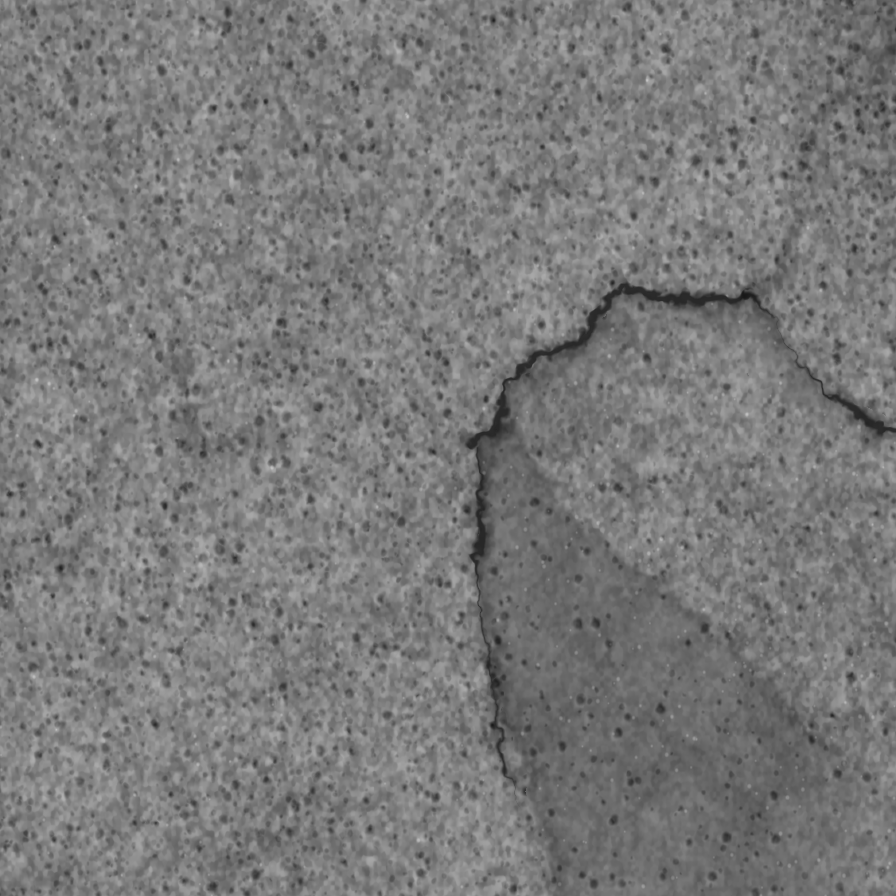
Reproduce this texture procedurally as a Shadertoy shader.

```glsl
const vec3 RIM_LEFT[8] = vec3[8](  // x, y, half width
    vec3(.523, .501, .003), vec3(.555, .522, .006), vec3(.562, .545, .003), vec3(.564, .570, .003),
    vec3(.599, .603, .004), vec3(.647, .618, .004), vec3(.690, .680, .004), vec3(.729, .672, .005));
const vec3 RIM_RIGHT[8] = vec3[8](
    vec3(.729, .672, .005), vec3(.781, .664, .005), vec3(.845, .669, .003), vec3(.866, .635, -.001),
    vec3(.896, .585, .001), vec3(.938, .551, .003), vec3(.977, .521, .005), vec3(1.02, .516, .004));
const vec3 DOWNWARD[8] = vec3[8](
    vec3(.534, .499, .001), vec3(.536, .440, .003), vec3(.534, .395, .005), vec3(.530, .349, .001),
    vec3(.553, .232, .001), vec3(.562, .147, .002), vec3(.586, .088, -.003), vec3(.630, -.02, -.003));
const vec3 UPWARD[8] = vec3[8](
    vec3(.833, .671, .003), vec3(.868, .687, .003), vec3(.884, .740, .002), vec3(.888, .790, .002),
    vec3(.905, .850, .001), vec3(.930, .890, .001), vec3(.965, .920, .001), vec3(1.02, .960, .001));
const vec3 HAIRLINE[8] = vec3[8](
    vec3(.320, .512, .002), vec3(.260, .508, .002), vec3(.210, .500, .002), vec3(.200, .610, .001),
    vec3(.160, .560, .003), vec3(.117, .505, .003), vec3(.085, .453, .003), vec3(.078, .360, .002));

const vec2 SLAB[12] = vec2[12](
    vec2(.557, .521), vec2(.564, .570), vec2(.647, .618), vec2(.690, .680),
    vec2(.845, .667), vec2(.898, .583), vec2(1.05, .500), vec2(1.05, -.05),
    vec2(.640, -.05), vec2(.555, .232), vec2(.530, .360), vec2(.534, .499));
const vec2 HOLLOW[12] = vec2[12](
    vec2(.534, .500), vec2(.570, .535), vec2(.605, .475), vec2(.650, .410),
    vec2(.755, .335), vec2(.833, .270), vec2(.900, .185), vec2(1.05, .080),
    vec2(1.05, -.05), vec2(.640, -.05), vec2(.555, .232), vec2(.530, .360));

vec3 hash3(vec2 p) {
    vec3 q = fract(p.xyx * vec3(.1031, .1030, .0973));
    q += dot(q, q.yxz + 33.33);
    return fract((q.xxy + q.yzz) * q.zyx);
}

// Cellular noise with tones blended smoothly between cells
float cellTone(vec2 p) {
    vec2 cell = floor(p);
    float tone = 0., total = 0.;
    for (int y = -1; y <= 1; y++)
    for (int x = -1; x <= 1; x++) {
        vec2 id = cell + vec2(x, y);
        vec3 h = hash3(id);
        vec2 d = id + .15 + .7 * h.xy - p;
        float w = exp(-5. * dot(d, d));
        tone += w * h.z;
        total += w;
    }
    return tone / total;
}

// Scattered round spots; amount is the share of occupied cells
float spots(vec2 p, float amount, float size) {
    vec2 cell = floor(p);
    float cover = 0.;
    for (int y = -1; y <= 1; y++)
    for (int x = -1; x <= 1; x++) {
        vec2 id = cell + vec2(x, y);
        vec3 h = hash3(id + 71.);
        float r = size * (.5 + fract(h.z * 57.));
        float d = length((id + h.xy - p) * vec2(1., .85));
        cover = max(cover, step(h.z, amount) * smoothstep(r + .16, r - .16, d));
    }
    return cover;
}

// Distance to a path of varying width
float crack(vec2 p, vec3 path[8]) {
    float d = 1.;
    for (int i = 0; i < 7; i++) {
        vec3 a = path[i], b = path[i + 1] - a;
        float t = clamp(dot(p - a.xy, b.xy) / dot(b.xy, b.xy), 0., 1.);
        d = min(d, length(p - a.xy - b.xy * t) - a.z - b.z * t);
    }
    return d;
}

// Signed polygon distance, negative inside
float polygon(vec2 p, vec2 v[12]) {
    float d = 1., s = 1.;
    for (int i = 0, j = 11; i < 12; j = i, i++) {
        vec2 e = v[j] - v[i], w = p - v[i];
        d = min(d, length(w - e * clamp(dot(w, e) / dot(e, e), 0., 1.)));
        bvec3 c = bvec3(p.y >= v[i].y, p.y < v[j].y, e.x * w.y > e.y * w.x);
        if (all(c) || all(not(c))) s = -s;
    }
    return s * d;
}

void mainImage(out vec4 fragColor, in vec2 fragCoord) {
    vec2 uv = fragCoord / iResolution.xy;
    vec2 wobble = vec2(cellTone(uv * 75.), cellTone(uv * 75. + 40.)) - .5;
    vec2 ripple = vec2(cellTone(uv * 170.), cellTone(uv * 170. + 20.)) - .5;
    vec2 p = uv + .010 * wobble + .005 * ripple;

    // Regions
    float slabDist = polygon(p, SLAB), hollowDist = polygon(p + .008 * wobble, HOLLOW);
    float slab = smoothstep(.004, -.004, slabDist);
    float fade = 1. - .6 * smoothstep(.86, 1., uv.x);
    float hollow = fade * smoothstep(.010, -.010, hollowDist);
    float underRim = slab * smoothstep(-.06, 0., slabDist) * smoothstep(.44, .58, uv.y);

    // Broad tones
    float tone = .508 - .022 * slab - .062 * hollow - .06 * underRim;
    tone += .055 * (cellTone(uv * 9.) - .5) + .06 * (cellTone(uv * 28.) - .5);
    tone -= .07 * smoothstep(.14, 0., distance(uv, vec2(1., .93)));
    tone -= .035 * smoothstep(.86, .96, uv.x) * smoothstep(.55, .68, uv.y);
    tone -= .09 * smoothstep(.016, .004, distance(p, vec2(.505, .77)));
    tone -= .09 * smoothstep(.014, .004, distance(p, vec2(.492, .577)));
    tone -= .045 * fade * slab * smoothstep(.014, 0., abs(hollowDist + .006));

    // Grain, pits with lit lips, and pale flecks
    float rough = 1. - .5 * max(hollow, .7 * underRim);
    tone += rough * .15 * (cellTone(uv * vec2(125., 95.)) - .5);
    tone += rough * .14 * (cellTone(uv * vec2(230., 180.) + 9.) - .5);
    float pitted = (1. - .6 * slab) * (1. - .7 * underRim);
    vec2 pitUv = uv + .002 * ripple;
    tone += .05 * spots(pitUv * 62. + vec2(.22, .25), .27 * pitted, .24);
    tone -= .19 * spots(pitUv * 62., .27 * pitted, .21);
    tone -= .11 * spots(pitUv * 105. + 13., .24 * pitted, .22);
    tone += .13 * spots(uv * 130. + 31., .015 + .04 * slab, .17);

    // Cracks with soft shadow around them
    float gap = min(min(crack(p, RIM_LEFT), crack(p, RIM_RIGHT)), crack(p, DOWNWARD));
    tone -= .08 * smoothstep(.016, 0., gap);
    tone = mix(tone, .14, .9 * smoothstep(.0025, -.0025, gap));
    tone -= .07 * smoothstep(.012, -.002, crack(p, UPWARD));
    tone -= .05 * smoothstep(.018, 0., crack(p, HAIRLINE));
    tone -= .05 * smoothstep(.014, 0., abs(p.y - .507)) * smoothstep(.08, .02, p.x);

    fragColor = vec4(vec3(clamp(tone, 0., 1.)), 1.);
}
```
